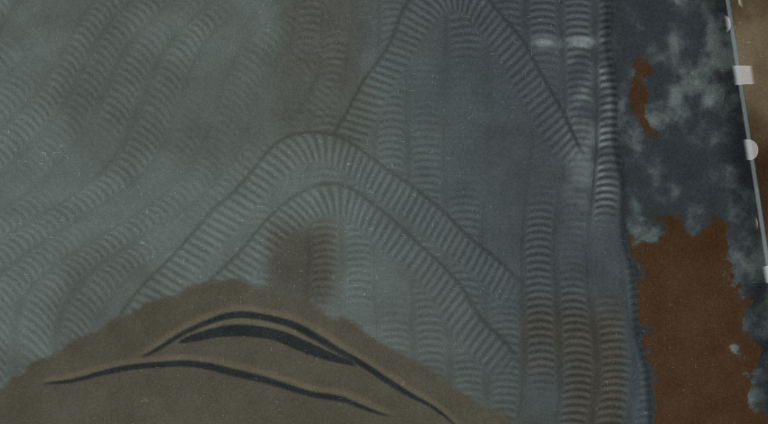
Write a Shadertoy shader that draws this texture.

```glsl
// Ribbed tyre tracks pressed in grey-green dust, with a sand mound and a rusty torn edge.
#define RIB_STEP 0.0175
#define LANE_WIDTH 0.082
#define RIB_CONTRAST 0.032
#define GRAIN 0.035
#define DUST vec3(0.325, 0.35, 0.332)
#define PALE_DUST vec3(0.365, 0.405, 0.395)
#define SLATE vec3(0.235, 0.26, 0.275)
#define SAND vec3(0.3, 0.292, 0.25)
#define RUST vec3(0.25, 0.185, 0.125)
#define FROST vec3(0.49, 0.53, 0.53)
#define TAU 6.28319

float hash(vec2 p) {
  vec3 q = fract(p.xyx * 0.1031);
  q += dot(q, q.yzx + 33.33);
  return fract((q.x + q.y) * q.z);
}

float noise(vec2 p) {
  vec2 i = floor(p), f = fract(p);
  f = f * f * (3.0 - 2.0 * f);
  return mix(mix(hash(i), hash(i + vec2(1, 0)), f.x),
             mix(hash(i + vec2(0, 1)), hash(i + 1.0), f.x), f.y);
}

float fbm(vec2 p) {
  float sum = 0.0, amp = 0.5;
  for (int i = 0; i < 5; i++) {
    sum += amp * noise(p);
    p = mat2(1.6, 1.2, -1.2, 1.6) * p + 7.3;
    amp *= 0.5;
  }
  return sum;
}

// 1 inside the interval a..b, with soft ends
float span(float x, float a, float b, float soft) {
  return smoothstep(a - soft, a + soft, x) * (1.0 - smoothstep(b - soft, b + soft, x));
}

// Relief of parallel straight tracks
float lanes(vec2 p, float angle, float bend) {
  vec2 dir = vec2(cos(angle), sin(angle));
  float along = dot(p, dir);
  float across = dot(p, vec2(dir.y, -dir.x)) + bend * (noise(p * 3.5 + angle) - 0.5);
  float id = floor(across / LANE_WIDTH), f = fract(across / LANE_WIDTH);
  float bow = (f - 0.5) * (f - 0.5) * 2.5 + 0.35 * noise(p * 14.0);
  float rib = sin(TAU * (along / RIB_STEP + hash(vec2(id, 3)) + bow));
  float wear = smoothstep(0.2, 0.65, noise(vec2(along * 5.0, id * 4.7)));
  float border = 1.0 - span(f, 0.1, 0.93, 0.07);
  return rib * span(f, 0.16, 0.86, 0.06) * wear - 0.5 * border * (0.4 + wear);
}

// Arch (centre x, top y, slope, radius) to (arc length, signed distance)
vec2 archCoord(vec2 p, vec4 a, float skew) {
  float u = p.x - a.x, h = sqrt(u * u + a.w * a.w);
  float slope = skew - a.z * u / h;
  float rise = p.y - a.y + a.z * (h - a.w) - skew * u;
  float stretch = 1.0 + slope * slope;
  float foot = u + rise * slope / stretch;
  float run = sqrt(foot * foot + a.w * a.w) - a.w;
  return vec2(foot + sign(foot) * (sqrt(1.0 + a.z * a.z) - 1.0) * run, rise / sqrt(stretch));
}

// Lays a curved track over the relief
float archTrack(float relief, vec2 p, vec4 arch, float skew, float reach) {
  vec2 c = archCoord(p, arch, skew);
  c.y += 0.025 * (noise(p * 9.0) - 0.5);
  float cover = span(c.y, -0.04, 0.04, 0.006) * (1.0 - smoothstep(reach - 0.1, reach, abs(c.x)));
  float rib = sin(TAU * (c.x / RIB_STEP * 0.9 + c.y * 12.0 + 0.3 * noise(p * 16.0)));
  float shade = span(c.y, 0.032, 0.044, 0.006);
  return mix(relief, rib * span(c.y, -0.032, 0.03, 0.008) - 1.9 * shade, cover);
}

// Tapered crease: dark hollow minus its lit upper lip
float crease(vec2 p, vec4 arch, float x0, float x1, float thick) {
  float d = archCoord(p, arch, 0.0).y + 0.016 * (noise(p * 11.0) - 0.5);
  float t = clamp((p.x - x0) / (x1 - x0), 0.0, 1.0);
  float w = thick * sqrt(4.0 * t * (1.0 - t));
  return span(p.x, x0, x1, 0.02)
    * (span(d, -w, w * 0.5, 0.005) - 0.35 * span(d, w * 0.5, w * 0.5 + 0.014, 0.007));
}

void mainImage(out vec4 fragColor, in vec2 fragCoord) {
  vec2 p = fragCoord / iResolution.y;
  float cloud = fbm(p * 4.0), rough = fbm(p * 22.0 + 5.0), puff = cloud - 0.5;
  float grain = noise(p * 270.0) - 0.5;

  // Dust, bluer to the right, with brown stains
  vec3 col = mix(DUST, PALE_DUST, smoothstep(0.38, 0.66, cloud) * 0.8);
  col = mix(col, SLATE, 0.8 * smoothstep(0.75, 1.35, p.x + 0.25 * (p.y - 0.5) + 0.3 * puff));
  float stain = span(p.x, 0.65, 0.86, 0.04) * smoothstep(0.55, 0.8, p.y) * 0.45
    + span(p.x, 0.63, 0.79, 0.03) * span(p.y, 0.28, 0.47, 0.04) * 0.7
    + span(p.x, 1.23, 1.47, 0.02) * (1.0 - smoothstep(0.2, 0.36, p.y)) * 0.75;
  col = mix(col, vec3(0.265, 0.25, 0.215), stain * smoothstep(0.2, 0.55, cloud));

  // Slanted and upright tracks, then curved ones
  float upright = smoothstep(0.45, 0.75, p.x - 0.4 * (p.y - 0.5) + 0.6 * puff);
  float relief = mix(lanes(p, 0.87, 0.16), lanes(p, 1.57, 0.07), upright);
  relief *= 0.75 + 0.5 * span(p.x, 1.22, 1.48, 0.03);
  relief = archTrack(relief, p, vec4(1.07, 1.01, 2, 0.1), 0.0, 0.55);
  relief = archTrack(relief, p, vec4(0.74, 0.65, 1.05, 0.1), 0.12, 0.68);
  relief = archTrack(relief, p, vec4(0.79, 0.53, 1.15, 0.09), -0.05, 0.62);
  col += RIB_CONTRAST * relief * vec3(0.9, 1, 1.05);

  // Frosted smears
  float frost = span(p.x, 1.34, 1.44, 0.03) * span(p.y, 0.5, 0.9, 0.1) * (0.45 + 0.4 * relief)
    + span(p.x, 1.26, 1.4, 0.02) * span(p.y, 0.89, 0.91, 0.012);
  col = mix(col, FROST, clamp(frost, 0.0, 1.0) * smoothstep(0.25, 0.65, rough) * 0.8);

  // Sand mound with creases
  float mound = archCoord(p, vec4(0.54, 0.333, 0.66, 0.2), 0.0).y + 0.035 * (rough - 0.5);
  float hollow = crease(p, vec4(0.58, 0.262, 0.7, 0.15), 0.33, 1.08, 0.011)
    + crease(p, vec4(0.56, 0.225, 0.5, 0.15), 0.42, 0.84, 0.02)
    + crease(p, vec4(0.4, 0.148, 0.32, 0.15), 0.1, 0.92, 0.01);
  vec3 sand = mix(SAND + 0.04 * puff, SLATE * 0.6, clamp(hollow, -0.3, 0.85));
  col = mix(col, sand, 1.0 - smoothstep(-0.008, 0.01, mound));

  // Torn sheet with bare rust
  float edge = 1.53 - 0.09 * p.y + 0.04 * (noise(p * vec2(4, 9)) - 0.5);
  float side = p.x - edge, beyond = p.x - 1.87 + 0.153 * p.y;
  vec3 sheet = mix(SLATE * 0.82, PALE_DUST, smoothstep(0.42, 0.72, rough * 0.6 + cloud * 0.4));
  sheet *= mix(0.65, 1.0, smoothstep(0.02, 0.09, -beyond));
  float torn = 0.16 * (rough - 0.5) + 0.06 * puff;
  float rust = (1.0 - smoothstep(0.43, 0.46, p.y + torn))
    * span(p.x + torn, edge, 1.79 - 0.16 * p.y, 0.008);
  float streak = abs(p.x - 1.54 - 0.1 * sin(p.y * 14.0) * (p.y - 0.4)) + torn * 0.5;
  rust = max(rust, span(p.y, 0.68, 0.86, 0.02) * (1.0 - smoothstep(0.008, 0.018, streak)));
  sheet = mix(sheet, RUST + 0.05 * puff, rust);
  col = mix(col, sheet, smoothstep(-0.004, 0.006, side));
  col *= 1.0 - 0.3 * span(side, -0.014, 0.002, 0.008);

  // Pale chipped rail and worn ground
  vec3 ground = mix(RUST * 0.8, vec3(0.4, 0.36, 0.28), smoothstep(0.3, 0.7, cloud));
  col = mix(col, ground, smoothstep(0.0, 0.008, beyond));
  col = mix(col, FROST, span(beyond, -0.006, 0.004, 0.003) * 0.7);
  float chips = span(beyond, -0.012, 0.03, 0.006) * smoothstep(0.6, 0.66, noise(p * 17.0 + 2.0));
  col = mix(col, vec3(0.73), chips * 0.7);

  // Fine grain and bright specks
  float speck = smoothstep(0.88, 0.98, noise(p * 150.0 + 11.0)) * smoothstep(0.4, 0.65, cloud);
  col += GRAIN * grain + 0.05 * (rough - 0.48) + 0.07 * speck;
  fragColor = vec4(clamp(col, 0.0, 1.0), 1);
}
```
